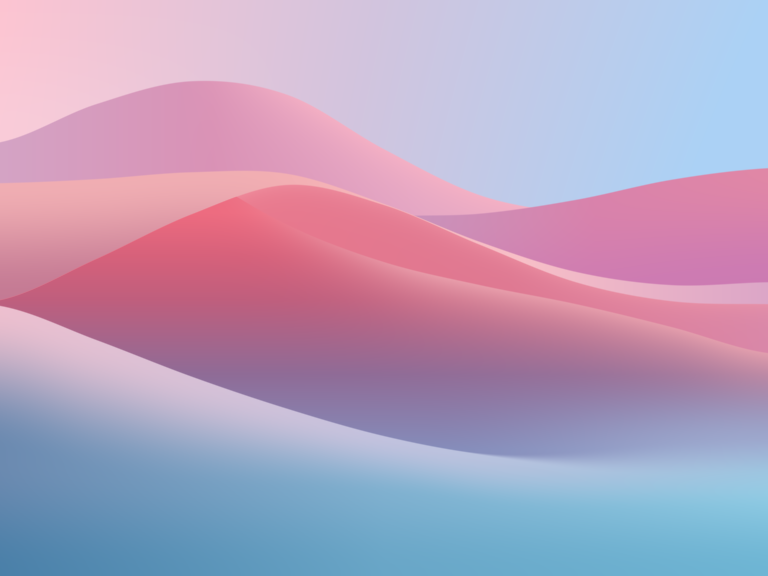
Write a Shadertoy shader that draws this background.

```glsl
// Smooth pastel dunes: pink ridges under a pink-to-blue sky, with a blue slope in front.

// Ridge heights at nine evenly spaced stations, left to right.
const int LAST = 8;
const float FAR_HILL[9]   = float[9](.753, .819, .859, .835, .741, .661, .627, .600, .580);
const float RIGHT_HILL[9] = float[9](.600, .600, .600, .600, .623, .629, .653, .688, .708);
const float PALE_DUNE[9]  = float[9](.682, .689, .701, .698, .646, .580, .528, .505, .510);
const float PINK_DUNE[9]  = float[9](.479, .550, .628, .679, .644, .575, .510, .477, .472);
const float RED_DUNE[9]   = float[9](.896, .800, .705, .609, .545, .505, .472, .432, .387);
const float BLUE_SLOPE[9] = float[9](.469, .410, .346, .290, .243, .212, .201, .203, .208);

// Light and softness
const float FAR_GLOW = 0.07;
const float PINK_GLOW = 0.02;
const float RED_GLOW_MIN = 0.025;
const float RED_GLOW_MAX = 0.07;
const float MIST_SOFTNESS = 0.03;

// Accent colours
const vec3 FAR_LIGHT  = vec3(.97, .70, .77);
const vec3 HILL_SHADE = vec3(.80, .48, .70);
const vec3 PEACH      = vec3(.94, .68, .70);
const vec3 ROSE_SHADE = vec3(.77, .48, .58);
const vec3 PINK_LIGHT = vec3(.96, .61, .66);
const vec3 RED_LIGHT  = vec3(.93, .66, .70);
const vec3 MIST       = vec3(.63, .69, .83);

// Catmull-Rom curve through the stations of a ridge.
float ridge(float h[9], float x) {
    float s = clamp(x, 0.0, 1.0) * float(LAST);
    int i = min(int(s), LAST - 1);
    float t = s - float(i);
    float a = h[max(i - 1, 0)], b = h[i], c = h[i + 1], d = h[min(i + 2, LAST)];
    return b + 0.5 * t * (c - a + t * (2.0 * a - 5.0 * b + 4.0 * c - d
                        + t * (3.0 * (b - c) + d - a)));
}

// Gradient through three colours, t from 0 to 1.
vec3 blend3(vec3 a, vec3 b, vec3 c, float t) {
    t = clamp(t, 0.0, 1.0) * 2.0;
    return mix(mix(a, b, min(t, 1.0)), c, max(t - 1.0, 0.0));
}

// Coverage of a shape from the depth below its ridge.
float cover(float depth, float soft) {
    return smoothstep(-soft, soft, depth);
}

vec3 skyColor(vec2 p) {
    float t = p.x * (1.0 + 0.35 * (1.0 - p.y));
    vec3 sky = blend3(vec3(.99, .77, .82), vec3(.82, .77, .87), vec3(.67, .82, .96), t);
    return mix(sky, vec3(.96, .84, .89), 0.4 * smoothstep(1.0, 0.75, p.y) * smoothstep(0.4, 0.0, p.x));
}

vec3 farHillColor(vec2 p, float depth) {
    vec3 body = blend3(vec3(.83, .64, .77), vec3(.85, .57, .71), vec3(.87, .64, .77), p.x * 1.8);
    float lit = smoothstep(0.22, 0.42, p.x) * exp(-max(depth, 0.0) / FAR_GLOW);
    return mix(body, FAR_LIGHT, 0.85 * lit);
}

vec3 rightHillColor(vec2 p, float depth) {
    vec3 body = blend3(vec3(.79, .57, .73), vec3(.85, .51, .67), vec3(.88, .53, .65), (p.x - 0.55) / 0.45);
    return mix(body, HILL_SHADE, smoothstep(0.0, 0.2, depth));
}

vec3 paleDuneColor(vec2 p, float depth) {
    vec3 leftSide = mix(PEACH, ROSE_SHADE, smoothstep(0.0, 0.2, depth));
    vec3 strip = blend3(vec3(.96, .69, .70), vec3(.97, .75, .78), vec3(.86, .65, .78), (p.x - 0.35) / 0.65);
    return mix(leftSide, strip, smoothstep(0.25, 0.5, p.x));
}

vec3 pinkDuneColor(vec2 p, float depth) {
    vec3 body = blend3(vec3(.91, .47, .55), vec3(.87, .47, .57), vec3(.85, .53, .66), (p.x - 0.33) / 0.67);
    return mix(body, PINK_LIGHT, 0.45 * exp(-max(depth, 0.0) / PINK_GLOW));
}

vec3 redDuneColor(vec2 p, float depth) {
    // Red crest cooling to violet at the foot
    vec3 crest = blend3(vec3(.75, .37, .49), vec3(.84, .38, .48), vec3(.93, .42, .50), (p.y - 0.48) / 0.15);
    vec3 foot = blend3(vec3(.52, .55, .73), vec3(.56, .42, .59), vec3(.75, .37, .49), (p.y - 0.22) / 0.26);
    vec3 body = p.y > 0.48 ? crest : foot;
    // Warm light along the ridge, mist at the lower right
    float glow = mix(RED_GLOW_MIN, RED_GLOW_MAX, p.x);
    float lit = smoothstep(0.22, 0.6, p.x) * exp(-max(depth, 0.0) / glow);
    body = mix(body, RED_LIGHT, 0.85 * lit);
    return mix(body, MIST, 0.9 * smoothstep(0.55, 1.0, p.x) * smoothstep(0.36, 0.2, p.y));
}

vec3 blueSlopeColor(vec2 p, float depth) {
    vec3 low = blend3(vec3(.29, .50, .66), vec3(.41, .65, .78), vec3(.43, .71, .83), p.x);
    vec3 high = blend3(vec3(.42, .54, .69), vec3(.52, .70, .82), vec3(.60, .82, .91), p.x);
    vec3 rim = blend3(vec3(.93, .75, .81), vec3(.76, .76, .87), vec3(.62, .76, .87), p.x);
    float width = mix(0.25, 0.09, smoothstep(0.0, 0.6, p.x));
    return mix(mix(low, high, smoothstep(0.0, 0.2, p.y)), rim, 1.0 - smoothstep(0.0, width, depth));
}

void mainImage(out vec4 fragColor, in vec2 fragCoord) {
    vec2 p = fragCoord / iResolution.xy;
    float edge = 1.0 / iResolution.y;
    vec3 col = skyColor(p);

    // Layers from back to front
    float depth = ridge(FAR_HILL, p.x) - p.y;
    col = mix(col, farHillColor(p, depth), cover(depth, edge));
    depth = ridge(RIGHT_HILL, p.x) - p.y;
    col = mix(col, rightHillColor(p, depth), cover(depth, edge));
    depth = ridge(PALE_DUNE, p.x) - p.y;
    col = mix(col, paleDuneColor(p, depth), cover(depth, edge));
    depth = ridge(PINK_DUNE, p.x) - p.y;
    float pinkCover = cover(depth, edge);
    col = mix(col, pinkDuneColor(p, depth), pinkCover);
    depth = ridge(RED_DUNE, p.x) - p.y;
    col = mix(col, redDuneColor(p, depth), pinkCover * cover(depth, edge));
    depth = ridge(BLUE_SLOPE, p.x) - p.y;
    float soft = edge + MIST_SOFTNESS * smoothstep(0.6, 0.9, p.x);
    col = mix(col, blueSlopeColor(p, depth), cover(depth, soft));

    fragColor = vec4(col, 1.0);
}
```
